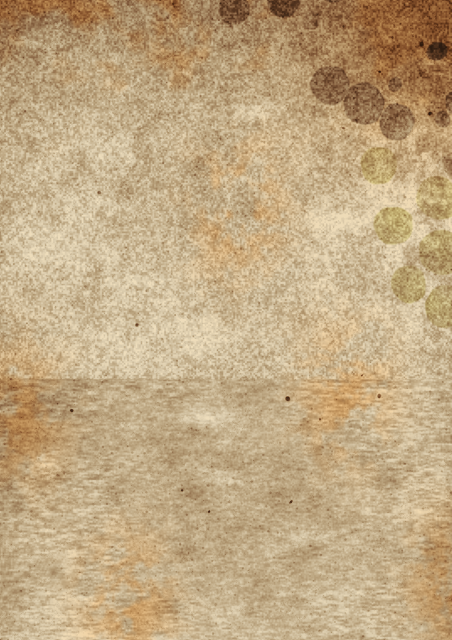
Reproduce this texture procedurally as a Shadertoy shader.

```glsl
float hash(vec2 p) {
    vec3 q = fract(p.xyx * 0.1031);
    q += dot(q, q.yzx + 33.33);
    return fract((q.x + q.y) * q.z);
}

// Smooth lattice grain centred on zero
float grain(vec2 p) {
    vec2 cell = floor(p), f = fract(p);
    f = f * f * (3.0 - 2.0 * f);
    float low = mix(hash(cell), hash(cell + vec2(1, 0)), f.x);
    float high = mix(hash(cell + vec2(0, 1)), hash(cell + vec2(1, 1)), f.x);
    return mix(low, high, f.y) - 0.5;
}

// Layered, gently warped sines
float clouds(vec2 p) {
    float sum = 0.0, amp = 0.5;
    for (int i = 0; i < 6; i++) {
        p = mat2(1.4, 1.1, -1.1, 1.4) * p + 0.5 * sin(p.yx + float(i) * 1.7);
        sum += amp * sin(p.x) * cos(p.y);
        amp *= 0.65;
    }
    return sum;
}

// Cellular spots: radius and softness in cell units, share of cells filled
float spots(vec2 p, float radius, float softness, float share) {
    vec2 home = floor(p);
    float cover = 0.0;
    for (int y = -1; y <= 1; y++)
    for (int x = -1; x <= 1; x++) {
        vec2 cell = home + vec2(x, y);
        vec2 centre = cell + vec2(hash(cell), hash(cell + 71.3));
        float size = radius * (0.5 + hash(cell + 19.7));
        float disc = 1.0 - smoothstep(size - softness, size + softness, distance(p, centre));
        cover = max(cover, disc * step(hash(cell + 43.1), share));
    }
    return cover;
}

// Three round blots in a row, with a slightly stronger rim
float blots(vec2 p, vec2 start, vec2 stride, float radius) {
    float cover = 0.0;
    for (int i = 0; i < 3; i++) {
        float size = radius * (0.85 + 0.3 * hash(vec2(i, 5)));
        float d = length(p - start - stride * float(i)) - size;
        float disc = 1.0 - smoothstep(-0.002, 0.002, d);
        cover = max(cover, disc * (0.85 + 0.15 * smoothstep(-0.008, 0.0, d)));
    }
    return cover;
}

vec3 paperRamp(float tone) {
    vec3 shades[6] = vec3[6](
        vec3(0.35, 0.22, 0.13), vec3(0.50, 0.35, 0.23), vec3(0.60, 0.47, 0.33),
        vec3(0.69, 0.59, 0.44), vec3(0.77, 0.69, 0.55), vec3(0.85, 0.79, 0.67));
    vec3 color = shades[0] * (1.0 + 0.25 * clamp(tone, -2.0, 0.0));
    for (int i = 1; i < 6; i++)
        color = mix(color, shades[i], clamp(tone - float(i - 1), 0.0, 1.0));
    return color * (1.0 + 0.08 * clamp(tone - 5.0, 0.0, 1.2));
}

void mainImage(out vec4 fragColor, in vec2 fragCoord) {
    vec2 p = fragCoord / iResolution.y;
    float width = iResolution.x / iResolution.y;
    float broad = clouds(p * 4.0);
    float mottle = clouds(p * 17.0 + 8.0);
    float rough = grain(p * 45.0) + 0.6 * grain(p * 95.0);
    float lower = 1.0 - smoothstep(0.406, 0.409, p.y);

    // Broad light and shade
    float side = min(p.x, width - p.x);
    float top = smoothstep(0.74, 1.02, p.y + 0.08 * broad);
    float corner = exp(-dot(p - vec2(0.70, 0.95), p - vec2(0.70, 0.95)) * 22.0);
    float tone = 4.6 + 0.75 * broad + 0.5 * mottle + 0.7 * rough;
    tone -= 2.0 * top + 0.8 * corner + 0.8 * exp(-side * 18.0);
    tone -= lower * (0.25 + 0.7 * smoothstep(0.12, 0.38, p.y) * (1.0 - smoothstep(0.1, 0.6, p.x)));

    // Felted grain above the seam, woven threads below it
    float felt = 2.2 * grain(p * 380.0) + 1.3 * grain(p * 190.0);
    float weave = 2.0 * grain(p * vec2(120.0, 330.0)) + 1.1 * grain(p * vec2(30.0, 210.0))
                + 1.2 * grain(p * 390.0);
    tone += mix(felt, weave, lower * (0.55 + 0.45 * smoothstep(-0.2, 0.2, broad)));
    tone -= 0.7 * exp(-abs(p.y - 0.408) * 700.0) * (1.0 - 0.7 * smoothstep(0.3, 0.5, p.x));
    float hairs = 1.0 - smoothstep(0.0, 0.05, abs(clouds(p * 38.0)));
    tone -= 0.5 * hairs * smoothstep(-0.1, 0.3, rough);

    // Rust stains
    float rust = top * smoothstep(-0.1, 0.5, broad + mottle * 0.5) + 0.8 * corner;
    for (int i = 0; i < 5; i++) {
        vec2 centre = vec2(0.03 + 0.17 * float(i), mod(0.35 - 0.29 * float(i), 0.9));
        vec2 offset = (p - centre) / vec2(0.075, 0.11);
        rust += exp(-dot(offset, offset)) * smoothstep(-0.55, 0.5, mottle + rough + 0.4 * broad);
    }
    rust = min(rust, 1.0);
    tone -= 0.75 * rust;

    // Fuzzy foxing, fine specks and a few black flecks
    vec2 ragged = p + 0.006 * vec2(mottle, rough);
    tone -= 0.9 * spots(ragged * 13.0, 0.17, 0.15, 0.4) * (0.7 + rough);
    tone -= 1.2 * spots(p * 85.0, 0.11, 0.08, 0.3);
    tone -= 4.0 * spots(ragged * 14.0 + 5.0, 0.035, 0.02, 0.12);
    tone += 0.9 * spots(ragged * vec2(8.0, 26.0), 0.25, 0.2, 0.1);

    // Flaked pale patch and round blots on the right
    vec2 flake = (p - vec2(0.69, 0.69)) / vec2(0.12, 0.15);
    tone += 1.5 * exp(-dot(flake, flake)) * smoothstep(-0.4, 0.4, mottle + rough);
    vec2 edge = p + 0.004 * vec2(rough, mottle);
    float brown = max(blots(edge, vec2(0.515, 0.866), vec2(0.053, -0.028), 0.032),
                      blots(edge, vec2(0.365, 0.983), vec2(0.078, 0.017), 0.026));
    brown = max(brown, corner * spots(edge * 17.0, 0.2, 0.03, 0.45));
    float olive = max(blots(edge, vec2(0.592, 0.742), vec2(0.023, -0.093), 0.031),
                      blots(edge, vec2(0.685, 0.69), vec2(0.005, -0.085), 0.036));
    olive *= 0.75 + 0.5 * mottle;
    tone -= 2.1 * brown * (1.0 + 0.5 * mottle) + 1.5 * olive;

    vec3 color = paperRamp(tone);
    color *= mix(vec3(1.0), vec3(1.04, 0.90, 0.72), rust * (1.0 - brown));
    color *= mix(vec3(1.0), vec3(0.97, 0.98, 0.80), clamp(olive, 0.0, 1.0));
    fragColor = vec4(clamp(color, 0.0, 1.0), 1.0);
}
```
